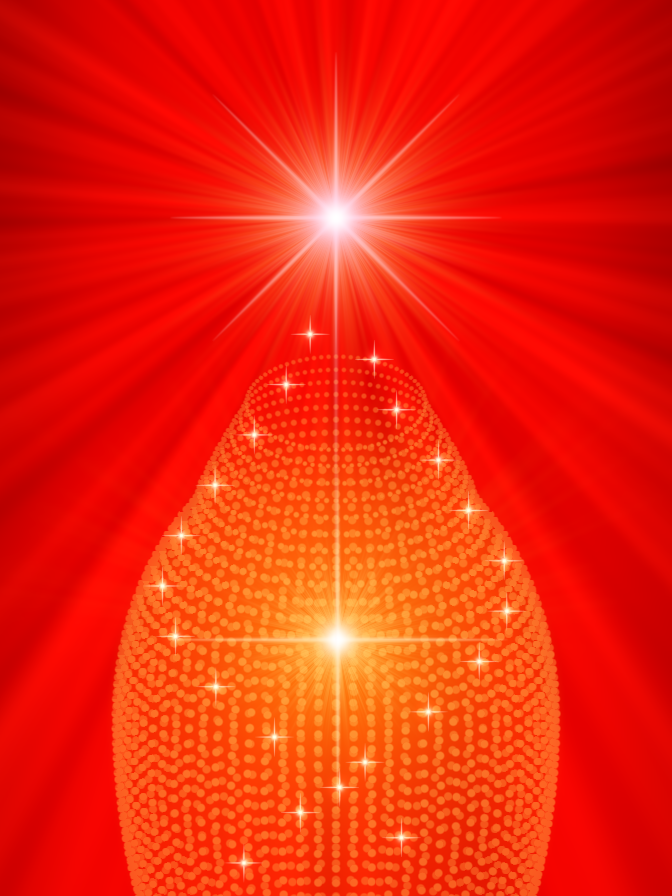
A Shadertoy shader for this background:

```glsl
const float TAU = 6.2831853;

vec2 hashGradient(vec2 cell) {
    float h = fract(sin(dot(cell, vec2(127.1, 311.7))) * 43758.5);
    return vec2(cos(h * TAU), sin(h * TAU));
}

float gradientNoise(vec2 p) {
    vec2 i = floor(p), f = p - i;
    vec2 u = f * f * f * (f * (f * 6.0 - 15.0) + 10.0);
    float a = dot(hashGradient(i), f);
    float b = dot(hashGradient(i + vec2(1, 0)), f - vec2(1, 0));
    float c = dot(hashGradient(i + vec2(0, 1)), f - vec2(0, 1));
    float d = dot(hashGradient(i + vec2(1, 1)), f - vec2(1, 1));
    return mix(mix(a, b, u.x), mix(c, d, u.x), u.y);
}

// Streak strength that depends on direction only, about -1 to 1
float streaks(vec2 d, float frequency) {
    vec2 dir = d / (length(d) + 1e-5);
    return gradientNoise(dir * frequency + 17.3)
         + 0.7 * gradientNoise(dir * frequency * 2.7 + 41.7);
}

// Tapered beam along the x axis
float beam(vec2 d, float reach, float width) {
    float taper = max(1.0 - abs(d.x) / reach, 0.0);
    float w = width * (0.35 + 0.65 * taper);
    return sqrt(taper) * exp(-d.y * d.y / (w * w));
}

float crossBeams(vec2 d, float reach, float width) {
    return max(beam(d, reach, width), beam(d.yx, reach, width));
}

// Half width of the vessel: neck, shoulder, body
float vesselWidth(float y) {
    if (y > 0.432) return mix(0.159, 0.1, pow(clamp((y - 0.432) / 0.112, 0.0, 1.0), 1.25));
    float q = (y - 0.2) / (y > 0.2 ? 0.30 : 0.44);
    return 0.246 * sqrt(max(1.0 - q * q, 0.0));
}

// Stacked elliptical rings of dots
float dottedRings(vec2 p) {
    float dots = 0.0;
    for (int i = 0; i < 40; i++) {
        float y = 0.55 - 0.0165 * float(i);
        float w = vesselWidth(y);
        vec2 radii = vec2(w, 0.27 * w + 0.025);
        vec2 q = p - vec2(0.0, y);
        float stepAngle = TAU / 76.0;
        float angle = round(atan(q.y / radii.y, q.x / radii.x) / stepAngle) * stepAngle;
        float dist = length(q - radii * vec2(cos(angle), sin(angle)));
        float size = mix(0.0024, 0.0046, smoothstep(0.1, 0.2, w));
        float strength = sin(angle) > 0.0 ? 0.75 : 1.0;
        dots = max(dots, strength * (1.0 - smoothstep(size - 0.0012, size + 0.0012, dist)));
    }
    return dots;
}

void mainImage(out vec4 fragColor, in vec2 fragCoord) {
    vec2 p = (fragCoord - vec2(0.5 * iResolution.x, 0.0)) / iResolution.y;
    vec2 top = p - vec2(0.0, 0.757), low = p - vec2(0.002, 0.286);
    float rTop = length(top), rLow = length(low);

    // Red field, darker toward the upper sides, with long faint rays
    vec3 col = mix(vec3(0.95, 0.01, 0.0), vec3(0.76, 0.0, 0.0),
                   smoothstep(0.12, 0.42, abs(p.x)) * smoothstep(0.3, 0.9, p.y));
    col *= 1.0 - 0.14 * smoothstep(0.25, 0.42, abs(p.x));
    float longRays = streaks(top, 7.0);
    col += vec3(0.13, 0.04, 0.015) * longRays * smoothstep(0.05, 0.2, rTop);

    // Orange burst around the upper star
    float reach = 0.105 + 0.075 * streaks(top, 9.0);
    float burst = exp(-pow(rTop / max(reach, 0.04), 2.0));
    col = mix(col, vec3(0.99, 0.36, 0.10), 0.85 * burst);
    col = mix(col, vec3(1.0, 0.43, 0.22), 0.55 * exp(-rTop * rTop / 0.007));
    float pinkReach = 0.058 + 0.03 * streaks(top, 13.0);
    col = mix(col, vec3(1.0, 0.68, 0.64), 0.8 * exp(-pow(rTop / max(pinkReach, 0.025), 2.0)));

    // Warm fill of the vessel, and the light inside it
    float inside = smoothstep(0.012, -0.012, abs(p.x) - vesselWidth(p.y))
                 * smoothstep(0.60, 0.43, p.y);
    float warmth = exp(-dot(low, low) / 0.06);
    col = mix(col, vec3(0.99, 0.30, 0.01), inside * (0.22 + 0.7 * warmth));
    col = mix(col, vec3(1.0, 0.56, 0.05), 0.75 * exp(-rLow * rLow / 0.017));
    float lowReach = 0.17 + 0.12 * streaks(low, 9.0);
    float fan = exp(-pow(rLow / max(lowReach, 0.05), 2.0)) * smoothstep(-0.04, 0.1, low.y);
    col = mix(col, vec3(1.0, 0.38, 0.06), 0.4 * fan);

    // Dots
    vec3 dotColor = mix(vec3(1.0, 0.46, 0.17), vec3(1.0, 0.72, 0.30), warmth);
    col = mix(col, dotColor, 0.66 * dottedRings(p));

    // Lower star
    float lowRays = 0.055 + 0.03 * streaks(low, 14.0);
    col = mix(col, vec3(1.0, 0.82, 0.42), 0.75 * exp(-pow(rLow / max(lowRays, 0.02), 2.0)));
    col = mix(col, vec3(1.0, 0.88, 0.66), 0.85 * crossBeams(low, 0.19, 0.0034));
    col = mix(col, vec3(1.0), exp(-rLow * rLow / 0.00032));

    // Upper star: upright and diagonal beams
    vec2 diagonal = mat2(0.7071, 0.7071, -0.7071, 0.7071) * top;
    float beams = max(crossBeams(top, 0.185, 0.0034), 0.8 * crossBeams(diagonal, 0.195, 0.0034));
    beams = max(beams, 0.45 * beam(top.yx, 0.48, 0.0032) * step(top.y, 0.0));
    col = mix(col, vec3(1.0, 0.80, 0.79), 0.85 * beams);
    col = mix(col, vec3(1.0, 0.82, 0.96), 0.85 * exp(-rTop * rTop / 0.0012));
    col = mix(col, vec3(1.0), exp(-rTop * rTop / 0.00028));

    // Small sparkles swinging from side to side down the vessel
    for (int i = 0; i < 22; i++) {
        float n = float(i);
        float y = 0.627 - 0.0281 * n;
        vec2 d = p - vec2(0.95 * vesselWidth(y) * sin(3.45 + 3.3 * n), y);
        float glint = max(0.8 * crossBeams(d, 0.022, 0.0013), exp(-dot(d, d) / 0.000018));
        col = mix(col, vec3(1.0, 0.93, 0.86), glint);
        col += vec3(0.15, 0.12, 0.08) * exp(-dot(d, d) / 0.0001);
    }

    fragColor = vec4(clamp(col, 0.0, 1.0), 1.0);
}
```
